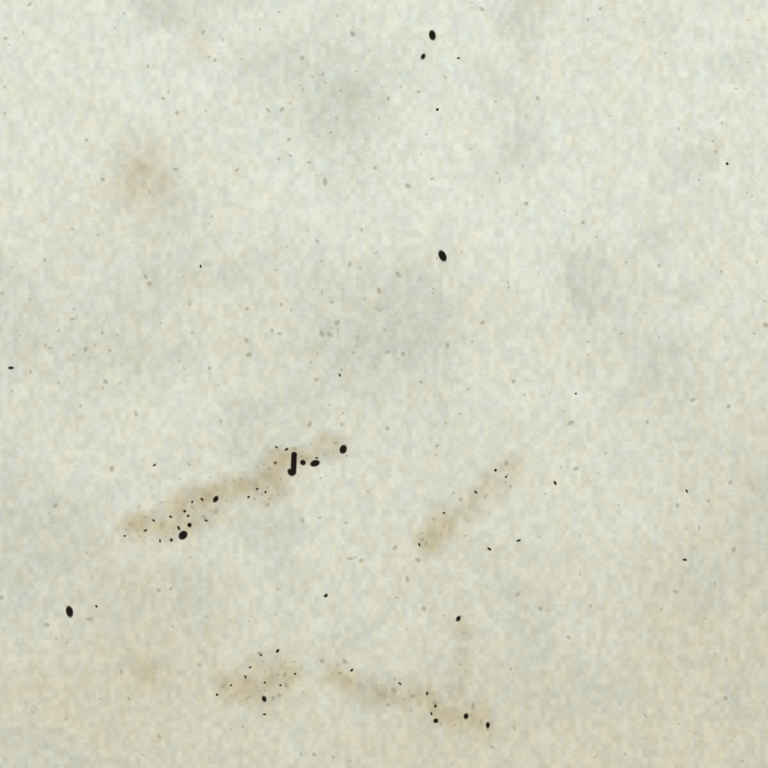
This texture is drawn by a three.js fragment shader. Its source:

```glsl
// Aged pale paper: a cream gradient with cloudy mottling and fine grain,
// a few soiled streaks, and specks scattered in jittered cells whose
// density follows the soiling.

varying vec2 vUv;

const vec3 PALE  = vec3(0.875, 0.885, 0.825);
const vec3 CREAM = vec3(0.845, 0.850, 0.782);
const vec3 WARM  = vec3(0.820, 0.808, 0.722);
const vec3 GREY  = vec3(0.775, 0.785, 0.725);
const vec3 TAN   = vec3(0.710, 0.650, 0.510);
const vec3 FAINT = vec3(0.590, 0.560, 0.470);
const vec3 INK   = vec3(0.070, 0.055, 0.035);

const vec2 GRAIN_SCALE = vec2(150.0, 105.0);
const float GRAIN = 0.060;       // brightness of the coarse grain
const float FINE_GRAIN = 0.035;  // brightness of the fine grain
const float SOFT = 0.0015;       // half width of speck edges

float hash(vec2 p) {
  vec3 q = fract(p.xyx * 0.1031);
  q += dot(q, q.yzx + 33.33);
  return fract((q.x + q.y) * q.z);
}

float noise(vec2 p) {
  vec2 i = floor(p), f = fract(p);
  f = f * f * (3.0 - 2.0 * f);
  return mix(mix(hash(i), hash(i + vec2(1.0, 0.0)), f.x),
             mix(hash(i + vec2(0.0, 1.0)), hash(i + 1.0), f.x), f.y);
}

float fbm(vec2 p) {
  float sum = 0.0, amp = 0.53;
  for (int i = 0; i < 4; i++) {
    sum += amp * noise(p);
    p = p * 2.03 + 17.1;
    amp *= 0.5;
  }
  return sum;
}

float segment(vec2 p, vec2 a, vec2 b) {
  vec2 ab = b - a;
  return length(p - a - ab * clamp(dot(p - a, ab) / dot(ab, ab), 0.0, 1.0));
}

float streak(vec2 p, vec2 a, vec2 b, float width) {
  return 1.0 - smoothstep(0.0, width, segment(p, a, b));
}

float blot(vec2 p, vec2 centre, float radius) {
  vec2 d = (p - centre) / radius;
  return exp(-dot(d, d));
}

// Dirty streaks in the lower half, with ragged outlines
float soil(vec2 p) {
  p += 0.03 * (vec2(noise(p * 25.0), noise(p * 25.0 + 7.3)) - 0.5);
  float s = streak(p, vec2(0.19, 0.31), vec2(0.43, 0.42), 0.036);
  s = max(s, 0.6 * streak(p, vec2(0.55, 0.30), vec2(0.66, 0.38), 0.026));
  s = max(s, streak(p, vec2(0.31, 0.10), vec2(0.36, 0.115), 0.045));
  s = max(s, 0.85 * streak(p, vec2(0.44, 0.12), vec2(0.62, 0.06), 0.034));
  return max(s, 0.4 * streak(p, vec2(0.60, 0.10), vec2(0.61, 0.19), 0.025));
}

// Broad grey discolouration
float mottle(vec2 p) {
  float m = blot(p, vec2(0.47, 0.56), 0.09) + 0.7 * blot(p, vec2(0.12, 0.56), 0.08);
  return m + 0.6 * blot(p, vec2(0.43, 0.88), 0.09) + 0.4 * blot(p, vec2(0.24, 0.69), 0.05);
}

// Coverage by oval specks; density = base, per soil, per mottle
float specks(vec2 p, float cells, vec3 density, vec2 radii, float seed) {
  float cover = 0.0;
  vec2 home = floor(p * cells);
  for (int j = -1; j <= 1; j++) {
    for (int i = -1; i <= 1; i++) {
      vec2 id = home + vec2(float(i), float(j));
      vec2 key = id + seed;
      vec2 centre = (id + vec2(hash(key + 11.7), hash(key + 47.3))) / cells;
      float chance = dot(density, vec3(1.0, soil(centre), mottle(centre)));
      float radius = mix(radii.x, radii.y, pow(hash(key + 83.9), 4.0));
      float angle = 6.2832 * hash(key + 29.1);
      vec2 d = p - centre;
      d = vec2(dot(d, vec2(cos(angle), sin(angle))), dot(d, vec2(-sin(angle), cos(angle))));
      d.x /= 1.0 + 0.8 * hash(key + 61.5);
      float dot_ = 1.0 - smoothstep(radius - SOFT, radius + SOFT, length(d));
      cover = max(cover, dot_ * step(hash(key), chance));
    }
  }
  return cover;
}

void main() {
  vec2 p = vUv;

  // Paper: paler at the top, warmer at the bottom and right
  float tone = p.y + 0.7 * (fbm(p * 5.0) - 0.5) - 0.6 * (p.x - 0.45) * (p.x - 0.45);
  vec3 color = mix(WARM, CREAM, smoothstep(0.0, 0.42, tone));
  color = mix(color, PALE, smoothstep(0.40, 0.85, tone));
  color = mix(color, GREY, 0.55 * smoothstep(0.52, 0.80, fbm(p * 9.0 + 40.0)));
  color = mix(color, GREY, 0.65 * min(mottle(p), 1.0) * (0.4 + noise(p * 45.0)));

  // Tan stains and soiled streaks
  float tan_ = 0.45 * blot(p, vec2(0.185, 0.77), 0.04) + 0.4 * blot(p, vec2(0.19, 0.125), 0.022);
  tan_ += 0.35 * blot(p, vec2(0.26, 0.945), 0.016) + 0.4 * blot(p, vec2(0.56, 0.295), 0.018);
  tan_ += 0.6 * soil(p);
  color = mix(color, TAN, min(tan_ * (0.5 + 0.8 * noise(p * 60.0)), 0.85));

  // Grain in brightness and in warmth
  color += GRAIN * (noise(p * GRAIN_SCALE) - 0.5) + FINE_GRAIN * (noise(p * 260.0) - 0.5);
  color += vec3(0.020, 0.0, -0.036) * (noise(p * vec2(115.0, 80.0) + 90.0) - 0.5);

  // Faint flecks, dark specks and one upright slit
  float flecks = specks(p, 95.0, vec3(0.025, 0.45, 0.16), vec2(0.0010, 0.0030), 5.0);
  float dark = specks(p, 62.0, vec3(0.004, 0.55, 0.004), vec2(0.0009, 0.0050), 131.0);
  float slit = segment(p, vec2(0.382, 0.385), vec2(0.383, 0.408));
  dark = max(dark, 1.0 - smoothstep(0.0035 - SOFT, 0.0035 + SOFT, slit));
  color = mix(color, FAINT, 0.5 * flecks);
  color = mix(color, INK, 0.92 * dark);

  gl_FragColor = vec4(clamp(color, 0.0, 1.0), 1.0);
}
```
